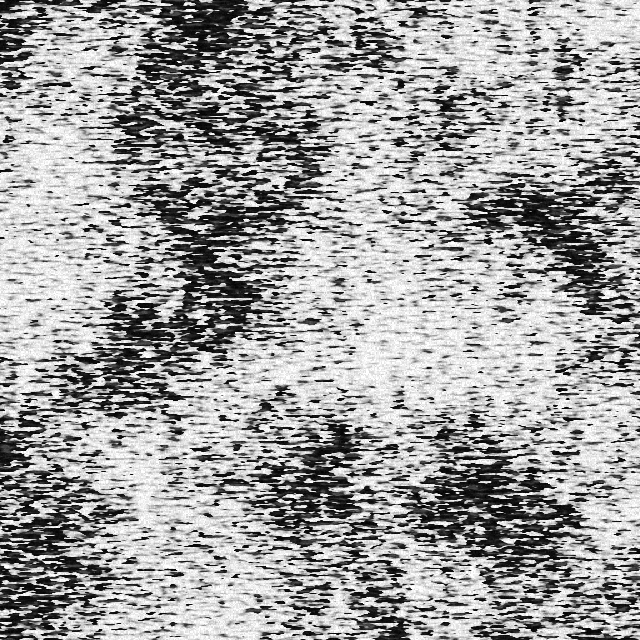
A three.js fragment shader for this texture:

```glsl
// Black, horizontally smeared ink flecks gathered in ragged patches on grainy pale paper.
varying vec2 vUv;

#define PAPER 0.97
#define INK 0.03
#define PATCH_SCALE vec2(3.6, 3.9)
#define PATCH_AMOUNT 0.62
#define STREAK_AMOUNT 0.80
#define INK_EDGE vec2(-0.90, -0.46)
#define WASH 0.095
#define GRAIN 0.06
#define GRAIN_CELLS 512.0
#define UNIT_GAIN 4.6

vec2 hash2(vec2 p) {
  vec3 q = fract(vec3(p.xyx) * vec3(0.1031, 0.1030, 0.0973));
  q += dot(q, q.yzx + 33.33);
  return fract((q.xx + q.yz) * q.zy);
}

// Slope contribution of one lattice corner
float corner(vec2 cell, vec2 offset) {
  float angle = 6.28319 * hash2(cell).x;
  return dot(vec2(cos(angle), sin(angle)), offset);
}

// Gradient noise, scaled to a spread of about one
float gradientNoise(vec2 p) {
  vec2 i = floor(p), f = fract(p);
  vec2 u = f * f * f * (f * (f * 6.0 - 15.0) + 10.0);
  vec2 e = vec2(1.0, 0.0);
  float low = mix(corner(i, f), corner(i + e.xy, f - e.xy), u.x);
  float high = mix(corner(i + e.yx, f - e.yx), corner(i + e.xx, f - e.xx), u.x);
  return UNIT_GAIN * mix(low, high, u.y);
}

// Broad ragged clouds that gather the flecks
float patches(vec2 uv) {
  vec2 p = uv * PATCH_SCALE + vec2(17.3, 41.7);
  float sum = 0.0, power = 0.0, weight = 1.0;
  for (int k = 0; k < 4; k++) {
    sum += weight * gradientNoise(p);
    power += weight * weight;
    p = p * 2.07 + vec2(13.1, 7.7);
    weight *= 0.66;
  }
  return sum * inversesqrt(power);
}

// Short flat flecks in three lengths
float streaks(vec2 uv, vec2 seed) {
  float sum = 0.62 * gradientNoise(uv * vec2(23.0, 197.0) + seed);
  sum += 0.62 * gradientNoise(uv * vec2(43.0, 149.0) + seed.yx);
  sum += 0.48 * gradientNoise(uv * vec2(89.0, 283.0) + seed + 71.3);
  return sum;
}

void main() {
  float density = PATCH_AMOUNT * patches(vUv)
                + STREAK_AMOUNT * streaks(vUv, vec2(5.2, 9.6));
  float smear = streaks(vUv, vec2(131.4, 57.8));

  // Grey wisps on the paper, stronger beside the ink
  float wisp = 0.85 * smear - 0.5 * (density - 0.4);
  float paper = PAPER - min(WASH * exp(1.1 * wisp), 0.75);

  // Worn, slightly uneven black
  float ink = INK + min(0.045 * exp(0.9 * smear), 0.25);
  float tone = mix(ink, paper, smoothstep(INK_EDGE.x, INK_EDGE.y, density));

  // Fine speckle, weaker in the black
  vec2 speck = hash2(floor(vUv * GRAIN_CELLS) + 211.0);
  tone += GRAIN * (speck.x + speck.y - 1.0) * mix(0.6, 2.0, tone);

  gl_FragColor = vec4(vec3(clamp(tone, 0.0, 1.0)), 1.0);
}
```
